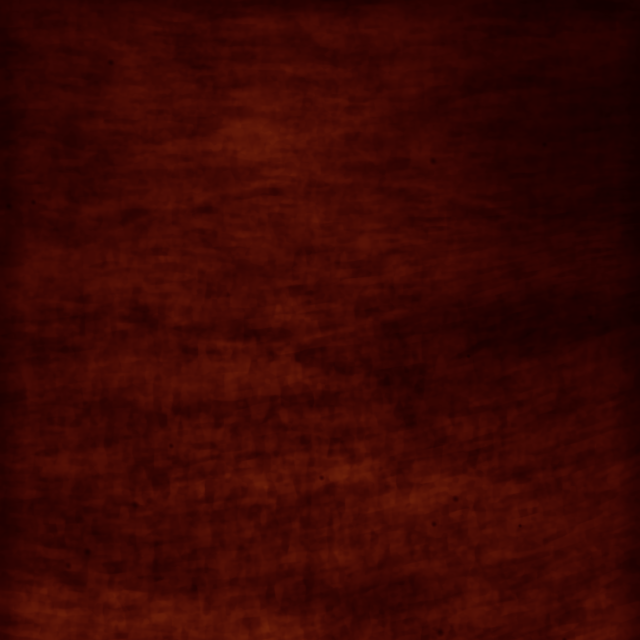
Give the GLSL for this texture, as a WebGL 1 fragment shader.

```glsl
precision highp float;
// Dark polished mahogany with a lens-shaped knot left of the middle.
// Broad glows set the light, stretched cellular noise along a sine-warped
// flow gives bands and short fibres, and thin arcs outline the knot.
uniform vec2 u_resolution;

vec2 hash2(vec2 cell) {
  vec2 k = vec2(dot(cell, vec2(127.1, 311.7)), dot(cell, vec2(269.5, 183.3)));
  return fract(sin(k) * 43758.545);
}

// Soft cellular noise: random cell values blended around jittered centres.
float cellNoise(vec2 p) {
  vec2 base = floor(p);
  float total = 0.0;
  float weightSum = 0.0;
  for (int j = -1; j <= 1; j++) {
    for (int i = -1; i <= 1; i++) {
      vec2 cell = base + vec2(float(i), float(j));
      vec2 away = cell + hash2(cell) - p;
      float weight = exp(-6.0 * dot(away, away));
      total += weight * hash2(cell + 57.0).x;
      weightSum += weight;
    }
  }
  return total / weightSum - 0.5;
}

// Sparse faint specks, each kept well inside its own cell.
float pores(vec2 p, float density) {
  vec2 cell = floor(p);
  vec2 centre = 0.3 + 0.4 * hash2(cell);
  float size = 0.12 + 0.15 * hash2(cell + 9.0).y;
  float present = step(1.0 - density, hash2(cell + 31.0).x);
  return present * (1.0 - smoothstep(0.0, size, length(fract(p) - centre)));
}

float glow(vec2 p, vec2 centre, vec2 radius) {
  vec2 d = (p - centre) / radius;
  return exp(-dot(d, d));
}

// Thin bright parabolic ridge with a shadow on one side, fading at its ends.
float arcRidge(vec2 p, vec2 apex, float bend, float reach, float side) {
  float dx = p.x - apex.x;
  float d = p.y - apex.y - bend * dx * dx;
  float light = exp(-pow(d / 0.006, 2.0));
  float shade = exp(-pow((d - side * 0.016) / 0.011, 2.0));
  float fade = 1.0 - smoothstep(0.5 * reach, reach, abs(dx));
  return (light - 0.9 * shade) * fade;
}

// Height across the grain: it waves gently and climbs at the lower right.
float grainHeight(vec2 p) {
  float climb = 0.3 * pow(max(p.x - 0.35, 0.0), 1.4) * (1.0 - smoothstep(0.45, 0.8, p.y));
  float wave = 0.008 * sin(7.0 * p.x + 5.0 * p.y) + 0.003 * sin(19.0 * p.x - 11.0 * p.y);
  return p.y - climb + wave;
}

float broadLight(vec2 p) {
  float light = 0.236;
  light += 0.075 * glow(p, vec2(0.42, 0.57), vec2(0.24, 0.22));
  light += 0.055 * glow(p, vec2(0.42, 0.84), vec2(0.18, 0.10));
  light += 0.105 * glow(p, vec2(0.35, 0.02), vec2(0.50, 0.08));
  light += 0.050 * glow(p, vec2(0.30, 0.27), vec2(0.28, 0.06));
  light += 0.060 * glow(p, vec2(0.72, 0.22), vec2(0.26, 0.10));
  light -= 0.115 * glow(p, vec2(0.95, 0.78), vec2(0.28, 0.30));
  light -= 0.065 * glow(p, vec2(0.85, 0.49), vec2(0.25, 0.06));
  light -= 0.030 * glow(p, vec2(0.05, 0.80), vec2(0.16, 0.25));
  light -= 0.085 * glow(p, vec2(0.53, 0.06), vec2(0.14, 0.04));
  return light;
}

float grain(vec2 p) {
  float h = grainHeight(p);
  float bands = 0.055 * cellNoise(vec2(3.0 * p.x, 13.0 * h));
  float streaks = 0.050 * cellNoise(vec2(9.0 * p.x, 44.0 * h) + 13.0);
  float fibres = 0.060 * cellNoise(vec2(30.0 * p.x, 105.0 * h) + 29.0);
  float blotches = 0.050 * cellNoise(vec2(22.0, 28.0) * p + 41.0);
  float crossFigure = 0.085 * cellNoise(vec2(100.0, 48.0) * p + 67.0);
  float speckle = 0.035 * cellNoise(vec2(130.0, 150.0) * p + 91.0);
  float figured = 0.35 + 0.65 * glow(p, vec2(0.45, 0.25), vec2(0.40, 0.35));
  return bands + streaks + fibres + blotches + crossFigure * figured + speckle;
}

float knot(vec2 p) {
  float upper = arcRidge(p, vec2(0.52, 0.72), -0.72, 0.48, -1.0);
  float lower = arcRidge(p, vec2(0.38, 0.462), 0.85, 0.38, 1.0);
  float broken = 0.8 + 1.1 * cellNoise(vec2(24.0, 30.0) * p + 83.0);
  return 0.040 * (upper + lower) * broken;
}

// Dark soft border on the left, right and top.
float border(vec2 p) {
  float edge = min(min(p.x, 1.0 - p.x), 1.0 - p.y);
  return mix(0.68, 1.0, smoothstep(0.0, 0.045, edge));
}

// Red wood tone: green and blue rise only in the lighter parts.
vec3 mahogany(float red) {
  return vec3(red, 1.4 * pow(red, 2.8), 0.2 * red * red);
}

void main() {
  vec2 p = gl_FragCoord.xy / u_resolution;
  vec2 frayed = p + vec2(0.0, 0.006 * cellNoise(vec2(40.0, 30.0) * p));
  float detail = grain(p) + knot(frayed);
  float red = broadLight(p);
  red += detail * clamp(red / 0.24, 0.5, 1.25);
  red *= border(p);
  red *= 1.0 - 0.4 * pores(p * 30.0 + 1.5 * p.yx, 0.02);
  gl_FragColor = vec4(mahogany(clamp(red, 0.08, 0.46)), 1.0);
}
```
